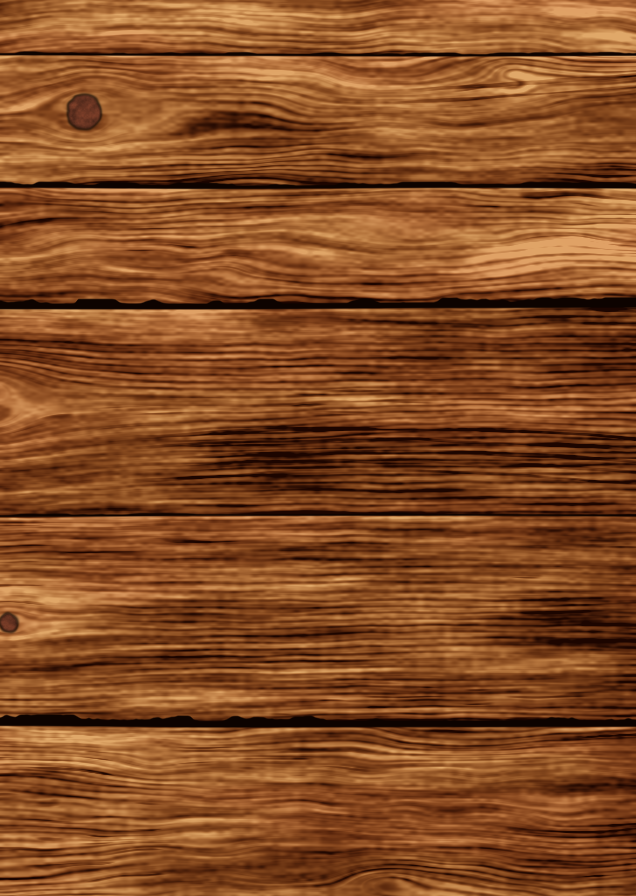
Give the GLSL for this texture, as a WebGL 2 fragment shader.

```glsl
#version 300 es
precision highp float;
uniform vec2 u_resolution;
out vec4 fragColor;

float hash(vec2 p) {
  return fract(sin(dot(p, vec2(127.1, 311.7))) * 43758.5453);
}

float noise(vec2 p) {
  vec2 i = floor(p), f = fract(p);
  f = f * f * (3.0 - 2.0 * f);
  return mix(mix(hash(i), hash(i + vec2(1, 0)), f.x),
             mix(hash(i + vec2(0, 1)), hash(i + vec2(1, 1)), f.x), f.y);
}

float fbm(vec2 p) {
  float sum = 0.0, amp = 0.55;
  for (int i = 0; i < 4; i++) {
    sum += amp * noise(p);
    p = p * 1.9 + 17.3;
    amp *= 0.5;
  }
  return sum;
}

// Five stops from the dark seams to golden highlights
vec3 woodColor(float tone) {
  float t = clamp(tone, 0.0, 1.0) * 4.0;
  vec3 c = mix(vec3(0.11, 0.02, 0.0), vec3(0.36, 0.16, 0.05), clamp(t, 0.0, 1.0));
  c = mix(c, vec3(0.53, 0.29, 0.12), clamp(t - 1.0, 0.0, 1.0));
  c = mix(c, vec3(0.71, 0.46, 0.24), clamp(t - 2.0, 0.0, 1.0));
  return mix(c, vec3(0.88, 0.66, 0.41), clamp(t - 3.0, 0.0, 1.0));
}

void main() {
  // Height is one unit, y runs downward
  vec2 p = vec2(gl_FragCoord.x, u_resolution.y - gl_FragCoord.y) / u_resolution.y;
  float px = 1.0 / u_resolution.y;

  // Uneven seams divide six planks
  float seamY[5] = float[5](0.062, 0.209, 0.341, 0.576, 0.808);
  float seamWidth[5] = float[5](0.0012, 0.0019, 0.0032, 0.001, 0.0036);
  float plank = 0.0, seam = 0.0, shade = 0.0, glint = 0.0;
  for (int i = 0; i < 5; i++) {
    float row = float(i) * 9.0, w = seamWidth[i];
    float d = p.y - seamY[i] - 0.003 * (noise(vec2(p.x * 4.0, row)) - 0.5);
    float ragged = d < 0.0 ? 1.6 * w * smoothstep(0.4, 0.7, fbm(vec2(p.x * 30.0, row + 3.0))) : 0.0;
    plank += step(0.0, d);
    seam = max(seam, 1.0 - smoothstep(w - px, w + px, abs(d) - ragged));
    shade = max(shade, d < 0.0 ? exp((d + w) / 0.004) : 0.0);
    glint = max(glint, exp(-pow((d - w - 0.002) / 0.0015, 2.0)));
  }

  // Grain bends around knots: x, y, reach, core radius
  vec4 knots[5] = vec4[5](
    vec4(0.094, 0.125, 0.026, 0.019), vec4(0.01, 0.695, 0.014, 0.010),
    vec4(0.43, 1.0, 0.026, 0.0), vec4(-0.02, 0.45, 0.036, 0.0),
    vec4(0.573, 0.088, 0.014, 0.0));
  float flow = p.y, core = 0.0, rim = 0.0;
  for (int i = 0; i < 5; i++) {
    vec4 k = knots[i];
    vec2 d = p - k.xy, e = d * vec2(0.6, 1.0);
    float reach = k.z * k.z;
    flow -= d.y * reach / (dot(e, e) + 0.5 * reach);
    if (k.w > 0.0) {
      float r = length(d) + 0.002 * (noise(p * 130.0) - 0.5);
      core = max(core, 1.0 - smoothstep(k.w - 0.002, k.w + 0.001, r));
      rim = max(rim, exp(-pow((r - k.w) / 0.0018, 2.0)));
    }
  }
  float curvy = plank < 2.5 || plank > 4.5 ? 0.06 : 0.01;
  flow += curvy * (fbm(vec2(p.x * 3.5 + plank * 7.3, p.y * 9.0)) - 0.5);
  flow += 0.002 * (noise(vec2(p.x * 25.0, p.y * 60.0)) - 0.5);
  vec2 g = vec2(p.x + plank * 5.7, flow + plank * 1.3);

  // Broad figure, streaks, fine fibres, growth lines and pores
  float broad = fbm(vec2(g.x * 2.8, g.y * 20.0));
  float streak = fbm(vec2(g.x * 7.0, g.y * 130.0));
  float fibre = noise(vec2(g.x * 22.0, g.y * 290.0));
  float pores = noise(p * vec2(130.0, 280.0));
  float ring = pow(0.5 + 0.5 * sin(g.y * 820.0 + 14.0 * noise(g * vec2(3.0, 24.0))), 2.5);
  float tone = 0.55 + 0.72 * (broad - 0.5) + 0.85 * (streak - 0.5);
  tone += 0.34 * (fibre - 0.5) + 0.2 * (pores - 0.5);
  tone -= 0.32 * ring * smoothstep(0.25, 0.7, noise(g * vec2(5.0, 16.0))) - 0.05;

  // Pale cathedral bands on the third plank
  float band = smoothstep(0.45, 0.7, noise(vec2(g.x * 5.0, g.y * 34.0)));
  tone += 0.2 * band * step(1.5, plank) * step(plank, 2.5);

  // Long cracks arch through the fourth plank, short ones the second
  float crack = 0.0;
  for (int i = 0; i < 7; i++) {
    float n = float(i);
    bool upper = i > 4;
    float y = upper ? 0.098 + 0.013 * (n - 5.0) - 0.07 * (p.x - 0.5)
                    : 0.479 + 0.012 * n + 0.14 * pow(p.x - 0.42, 2.0);
    y += 0.006 * (fbm(vec2(p.x * 9.0, n * 5.0)) - 0.5);
    float w = 0.0019 * noise(vec2(p.x * 16.0, n * 7.0 + 2.0));
    float along = smoothstep(0.1, 0.25, p.x - (upper ? 0.28 : 0.0));
    along *= 0.4 + 0.6 * noise(vec2(p.x * 20.0, n * 3.0 + 60.0));
    float line = 1.0 - smoothstep(w, w + 0.0016, abs(p.y - y));
    crack = max(crack, line * along * (n == 0.0 ? 1.2 : 0.75));
  }
  // Fine dark splits scattered along the grain
  float split = smoothstep(0.72, 0.92, noise(vec2(g.x * 18.0, g.y * 250.0)))
              * smoothstep(0.5, 0.75, noise(g * vec2(5.0, 20.0)));
  tone -= 0.5 * crack + 0.35 * split;

  // Light falls from the top and fades toward the lower right
  tone += 0.16 * (1.0 - smoothstep(0.0, 0.38, p.y)) - 0.05 * smoothstep(0.75, 1.0, p.y);
  tone -= 0.12 * smoothstep(0.45, 0.75, p.x) * smoothstep(0.25, 0.6, p.y);
  tone += 0.16 * glint - 0.35 * shade;

  // Patches drift between golden and reddish brown
  vec3 color = woodColor(tone);
  float red = smoothstep(0.42, 0.62, fbm(g * vec2(3.0, 14.0) + 40.0));
  color *= mix(vec3(1.0), vec3(1.0, 0.95, 0.97), red);
  vec3 knotColor = vec3(0.4, 0.2, 0.13) * (0.65 + 0.7 * fbm(p * 170.0));
  color = mix(color, knotColor, core);
  color *= 1.0 - 0.55 * rim;
  color = mix(color, vec3(0.05, 0.01, 0.0), seam);
  fragColor = vec4(color, 1.0);
}
```
